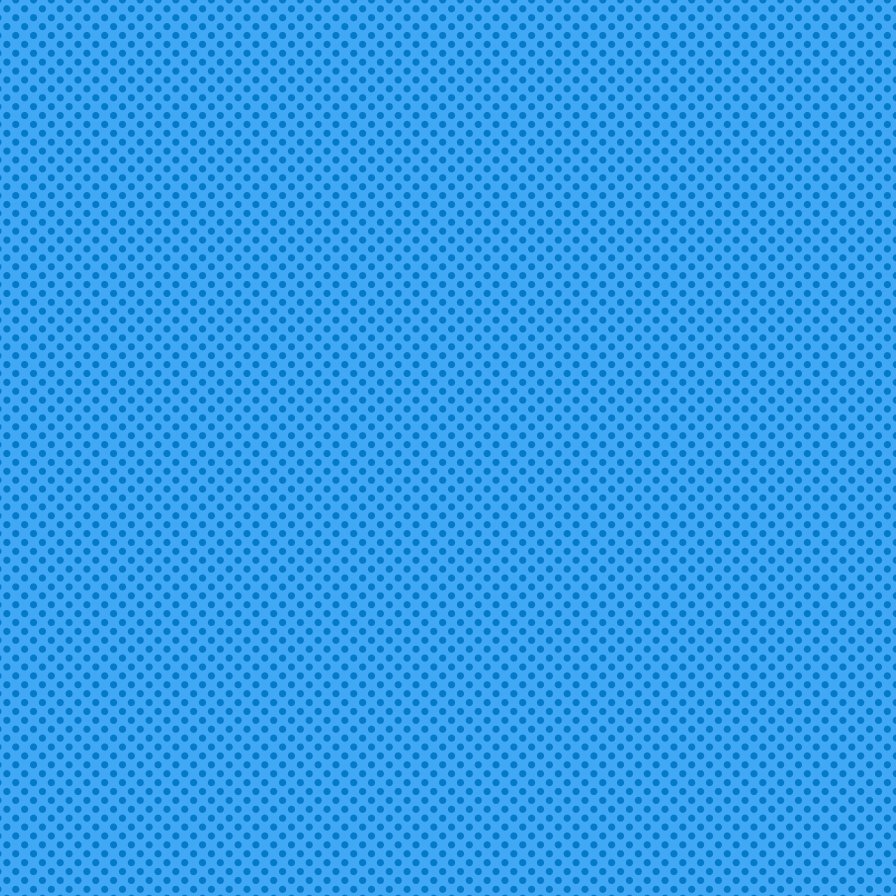
Reproduce this pattern procedurally as a Shadertoy shader.

```glsl
const vec3 SKY_BLUE = vec3(0.25, 0.66, 0.96);
const vec3 DEEP_BLUE = vec3(0.02, 0.48, 0.79);
const float REPEATS = 50.37;
const float DOT_RADIUS = 0.2;                // in cells
const vec2 FIRST_DOT = vec2(0.385, 0.495);   // in cells from the top left

// Distance to the nearest point of a unit square lattice
float latticeDistance(vec2 p) {
    return length(fract(p + 0.5) - 0.5);
}

// Signed distance to dots at the corners and centre of each cell
float staggeredDots(vec2 p, float radius) {
    return min(latticeDistance(p), latticeDistance(p - 0.5)) - radius;
}

// Coverage of a shape with an edge one pixel wide
float coverage(float dist, float pixel) {
    return clamp(0.5 - dist / pixel, 0.0, 1.0);
}

void mainImage(out vec4 fragColor, in vec2 fragCoord) {
    // Canvas units, measured from the top left
    vec2 uv = fragCoord / iResolution.y;
    uv.y = 1.0 - uv.y;

    vec2 cell = uv * REPEATS - FIRST_DOT;
    float pixel = REPEATS / iResolution.y;

    float dots = coverage(staggeredDots(cell, DOT_RADIUS), pixel);
    fragColor = vec4(mix(SKY_BLUE, DEEP_BLUE, dots), 1.0);
}
```
